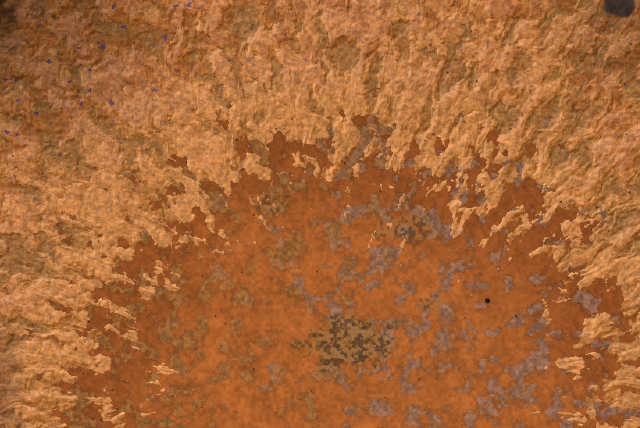
Write a Shadertoy shader that draws this texture.

```glsl
float hash(vec2 p) {
    vec3 q = fract(vec3(p.xyx) * 0.1031);
    q += dot(q, q.yzx + 33.33);
    return fract((q.x + q.y) * q.z);
}

float noise(vec2 p) {
    vec2 i = floor(p), f = fract(p);
    f = f * f * (3.0 - 2.0 * f);
    return mix(mix(hash(i), hash(i + vec2(1, 0)), f.x),
               mix(hash(i + vec2(0, 1)), hash(i + vec2(1, 1)), f.x), f.y);
}

float fbm(vec2 p) {
    float sum = 0.0, amp = 0.52;
    for (int i = 0; i < 5; i++) {
        sum += amp * noise(p);
        p = mat2(1.6, 1.2, -1.2, 1.6) * p + 7.3;
        amp *= 0.5;
    }
    return sum;
}

vec2 polar(vec2 p) {
    vec2 d = (p - vec2(0.815, 0.07)) * vec2(0.95, 1.03);
    return vec2(atan(d.x, d.y), length(d));
}

// Radial runs of crust, bent by a little turbulence
float crust(vec2 p) {
    vec2 a = polar(p);
    vec2 bend = vec2(fbm(p * 24.0), fbm(p * 24.0 + 40.0)) - 0.5;
    return fbm(vec2(a.x * 29.0, a.y * 17.0) + bend * 1.8 + 60.0);
}

// Soft-edged ragged oval
float patchMask(vec2 p, vec2 center, vec2 size) {
    float d = length((p - center) / size) + 1.6 * (fbm(p * 42.0) - 0.5);
    return 1.0 - smoothstep(0.7, 1.1, d);
}

// Ragged specks scattered on a jittered grid
float specks(vec2 p, float cells, float chance) {
    vec2 q = p * cells, id = floor(q);
    vec2 c = 0.3 + 0.4 * vec2(hash(id + 11.0), hash(id + 29.0));
    float size = mix(0.08, 0.28, hash(id + 47.0));
    float d = length(fract(q) - c) + 0.35 * (noise(q * 7.0) - 0.5);
    return step(1.0 - chance, hash(id + 83.0)) * (1.0 - smoothstep(size * 0.5, size, d));
}

void mainImage(out vec4 fragColor, in vec2 fragCoord) {
    vec2 p = fragCoord / iResolution.y;
    float aspect = iResolution.x / iResolution.y;
    vec2 a = polar(p);
    float broad = fbm(p * 5.0 + 3.0);
    float mid = fbm(p * 32.0 + 17.0);
    float fine = fbm(p * 120.0);
    float h = crust(p);
    float relief = h - crust(p + vec2(-0.003, 0.004));

    // Rust floor, slightly darker towards its rim
    vec3 rust = mix(vec3(0.67, 0.37, 0.17), vec3(0.58, 0.31, 0.14),
                    smoothstep(0.35, 0.6, a.y + 0.2 * (broad - 0.5)));
    rust *= 0.73 + 0.26 * mid + 0.3 * fine;

    // Mineral islands: ochre on the left, lavender grey on the right
    vec2 warp = 0.03 * vec2(fbm(p * 24.0), fbm(p * 24.0 + 50.0));
    float islandField = fbm((p + warp) * vec2(35.0, 38.0) + 130.0);
    float island = smoothstep(0.57, 0.65, islandField + 0.06 * (broad - 0.5));
    float greyness = smoothstep(0.5, 1.0, p.x + 1.2 * (mid - 0.5));
    vec3 mineral = mix(vec3(0.60, 0.41, 0.22), vec3(0.56, 0.42, 0.36), greyness);
    mineral *= 0.64 + 0.72 * fine;
    rust *= 1.0 - 0.1 * smoothstep(0.5, 0.57, islandField);
    rust = mix(rust, mineral, 0.72 * island);

    // Larger gritty patches
    float grit = patchMask(p, vec2(0.81, 0.195), vec2(0.1, 0.06));
    grit = max(grit, 0.6 * patchMask(p, vec2(0.947, 0.47), vec2(0.075, 0.035)));
    grit = max(grit, 0.5 * patchMask(p, vec2(0.625, 0.525), vec2(0.05, 0.025)));
    grit = max(grit, 0.6 * patchMask(p, vec2(1.01, 0.295), vec2(0.03, 0.025)));
    vec3 gritColor = mix(vec3(0.32, 0.23, 0.15), vec3(0.62, 0.43, 0.24), smoothstep(0.3, 0.62, fine));
    rust = mix(rust, gritColor, 0.8 * grit);

    // Ochre surround with olive hollows and brown stains
    vec3 ochre = mix(vec3(0.68, 0.43, 0.22), vec3(0.78, 0.51, 0.29), smoothstep(0.3, 0.6, h));
    float hollow = smoothstep(0.66, 0.74, a.y) * (1.0 - smoothstep(0.4, 0.49, h + 0.4 * (broad - 0.5)));
    ochre = mix(ochre, vec3(0.58, 0.40, 0.23), 0.7 * hollow);
    float rim = 1.0 - smoothstep(0.0, 0.025, abs(h - 0.46));
    ochre = mix(ochre, vec3(0.58, 0.31, 0.14), 0.4 * rim * smoothstep(0.66, 0.8, a.y));
    float rusty = smoothstep(0.75, 1.05, p.y + 0.3 * (0.6 - p.x));
    float stain = smoothstep(0.49, 0.58, mid + 0.14 * rusty - 0.04);
    ochre = mix(ochre, vec3(0.60, 0.33, 0.15), 0.55 * stain * smoothstep(0.72, 0.9, a.y));
    ochre = mix(ochre, vec3(0.75, 0.49, 0.36), 0.3 * smoothstep(0.53, 0.63, h) * smoothstep(0.7, 0.8, a.y));
    ochre *= 0.75 + 0.48 * fine;
    ochre += clamp(relief * 0.75, -0.09, 0.09);

    // Mottled boundary breaking into small islands
    float edge = a.y - 0.61 + 0.42 * (h - 0.49) + 0.5 * (mid - 0.49) + 0.08 * (broad - 0.5);
    float outside = smoothstep(-0.018, 0.018, edge);
    rust *= 1.0 - 0.06 * smoothstep(-0.06, 0.0, edge);
    vec3 col = mix(rust, ochre, outside);

    // Blue crystals, mostly upper left, and tiny pale or black grains
    float blueZone = smoothstep(0.65, 0.95, a.y) * smoothstep(0.0, 1.0, 1.2 - p.x) * smoothstep(0.4, 0.65, p.y);
    col = mix(col, vec3(0.27, 0.22, 0.46), 0.75 * blueZone * specks(p, 40.0, 0.09));
    col = mix(col, vec3(0.60, 0.50, 0.60), 0.6 * specks(p + 5.0, 75.0, 0.02));
    col = mix(col, vec3(0.22, 0.15, 0.12), 0.6 * specks(p + 9.0, 75.0, 0.012));
    float pit = length(p - vec2(1.139, 0.297)) + 0.004 * (mid - 0.5);
    col = mix(col, vec3(0.13, 0.09, 0.08), 1.0 - smoothstep(0.003, 0.007, pit));

    // Shadowed corners and the dark hole at the upper right
    float corner = length(p - vec2(0.0, 1.0)) + 0.2 * (mid - 0.5);
    col *= 1.0 - 0.6 * (1.0 - smoothstep(0.0, 0.13, corner));
    col *= 1.0 - 0.26 * (1.0 - smoothstep(0.1, 0.5, corner));
    float lowerLeft = length((p - vec2(0.0, 0.1)) / vec2(0.07, 0.2)) + 0.6 * (mid - 0.5);
    col = mix(col, vec3(0.43, 0.28, 0.19) * (0.7 + 0.6 * fine), 0.5 * (1.0 - smoothstep(0.2, 1.0, lowerLeft)));
    col *= 1.0 - 0.22 * (1.0 - smoothstep(0.0, 0.3, length(p - vec2(aspect, 1.0))));
    float hole = length((p - vec2(1.447, 0.99)) / vec2(0.038, 0.033)) + 0.4 * (mid - 0.5);
    col = mix(col, vec3(0.24, 0.18, 0.16) * (0.7 + 0.6 * fine), 1.0 - smoothstep(0.8, 1.1, hole));
    fragColor = vec4(clamp(col, 0.0, 1.0), 1.0);
}
```
